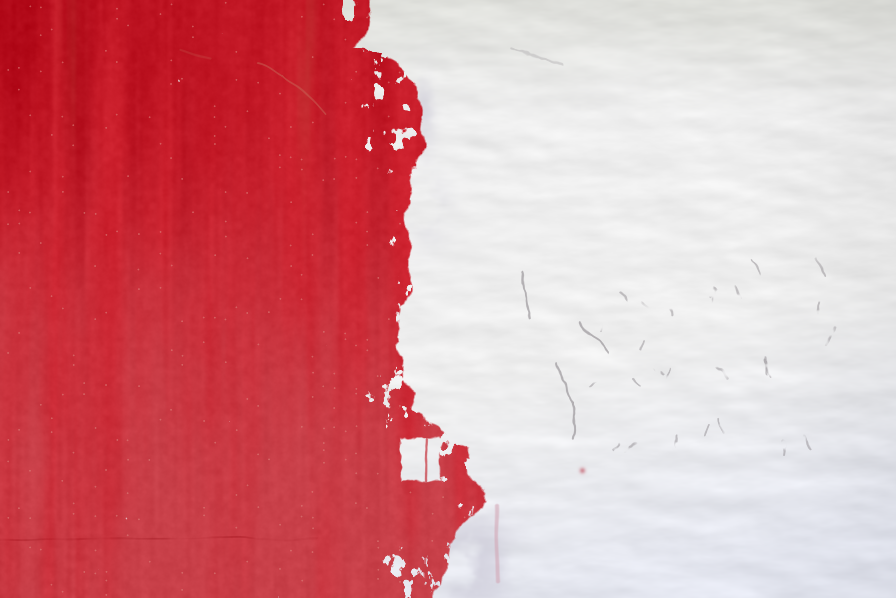
Give the GLSL for this texture, as a Shadertoy shader.

```glsl
// A weathered wall: streaked red paint on the left, ending in a ragged, chipped
// edge over pale plaster. The edge is a knot line roughened by fractal noise;
// chips, streaks, cracks and flecks are thresholded noise and warped segments.

#define RED_DEEP vec3(0.69, 0.03, 0.09)
#define RED_MID vec3(0.80, 0.125, 0.175)
#define RED_PALE vec3(0.785, 0.25, 0.285)
#define PLASTER vec3(0.935, 0.935, 0.935)
#define PLASTER_COOL vec3(0.89, 0.90, 0.94)
#define PLASTER_TOP vec3(0.84, 0.845, 0.82)
#define CRACK_TINT vec3(0.55, 0.53, 0.55)
#define EDGE_ROUGH 0.020
#define CHIP_SCALE 60.0
#define FLECKS 26

const vec2 KNOTS[23] = vec2[23](
    vec2(.620, 1.), vec2(.615, .96), vec2(.590, .918), vec2(.640, .908),
    vec2(.695, .865), vec2(.705, .80), vec2(.707, .755), vec2(.686, .70),
    vec2(.676, .65), vec2(.684, .58), vec2(.686, .51), vec2(.670, .488),
    vec2(.668, .41), vec2(.674, .365), vec2(.695, .345), vec2(.690, .315),
    vec2(.725, .288), vec2(.780, .255), vec2(.786, .21), vec2(.814, .16),
    vec2(.770, .12), vec2(.738, .04), vec2(.726, 0.));

float hash(vec2 p) {
    vec3 q = fract(p.xyx * vec3(.1031, .1030, .0973));
    q += dot(q, q.yzx + 33.33);
    return fract((q.x + q.y) * q.z);
}

float noise(vec2 p) {
    vec2 i = floor(p), f = fract(p);
    f = f * f * (3. - 2. * f);
    return mix(mix(hash(i), hash(i + vec2(1, 0)), f.x),
               mix(hash(i + vec2(0, 1)), hash(i + vec2(1, 1)), f.x), f.y);
}

float fbm(vec2 p) {
    float sum = 0., amp = .5;
    for (int i = 0; i < 4; i++) {
        sum += amp * noise(p);
        p = mat2(1.6, 1.2, -1.2, 1.6) * p + 7.3;
        amp *= .5;
    }
    return sum / .9375;
}

float blob(vec2 p, vec2 center, vec2 radius) {
    vec2 q = (p - center) / radius;
    return exp(-dot(q, q));
}

// Coverage of a thin stroke from a to b
float stroke(vec2 p, vec2 a, vec2 b, float width) {
    vec2 d = b - a;
    float t = clamp(dot(p - a, d) / dot(d, d), 0., 1.);
    return 1. - smoothstep(width * .3, width + .7 / iResolution.y, length(p - a - d * t));
}

// Horizontal position of the paint edge at height y
float paintEdge(float y) {
    y = clamp(y, .0005, .9995);
    float x = 0.;
    for (int i = 0; i < 22; i++) {
        vec2 a = KNOTS[i], b = KNOTS[i + 1];
        if (y <= a.y && y > b.y) x = mix(b.x, a.x, (y - b.y) / (a.y - b.y));
    }
    return x;
}

vec3 redPaint(vec2 p) {
    float streak = fbm(vec2(p.x * 22., p.y * 1.3));
    float fineStreak = noise(vec2(p.x * 130., p.y * 5.));
    float cloud = fbm(p * vec2(6., 4.) + 11.);
    float pale = .95 - p.y * 1.05 + (streak - .5) * .75 + (cloud - .5) * .5;
    vec3 c = mix(RED_MID, RED_PALE, smoothstep(.05, .95, pale));
    float deep = smoothstep(.5, 1.1, p.y + (streak - .5) * 1.1) * (.45 + .5 * blob(p, vec2(.03, .9), vec2(.2, .4)));
    c = mix(c, RED_DEEP, deep);
    c += (fineStreak - .5) * .025 + (fbm(p * 90.) - .5) * .05;
    // Rusty runs below the upper border
    float runs = blob(p, vec2(.51, .92), vec2(.018, .2)) + .6 * blob(p, vec2(.12, .93), vec2(.02, .16));
    c = mix(c, vec3(.66, .27, .20), .42 * runs * fineStreak);
    // Pale pinpricks, scratches and a faint seam
    vec2 cell = floor(p * 55.), f = fract(p * 55.) - .5;
    float h = hash(cell + 3.);
    float dotMask = 1. - smoothstep(.03, .13, length(f - .6 * vec2(h - .5, hash(cell) - .5)));
    c = mix(c, vec3(.86, .50, .48), .6 * dotMask * step(.88, h));
    vec2 q = p + .008 * (noise(p * 25.) - .5);
    float scratch = stroke(q, vec2(.43, .893), vec2(.475, .875), .0015) + stroke(q, vec2(.475, .875), vec2(.545, .81), .0015)
                  + .5 * stroke(q, vec2(.30, .915), vec2(.35, .90), .0015);
    c = mix(c, vec3(.78, .40, .34), .5 * min(scratch, 1.));
    return c - .07 * stroke(q, vec2(0., .098), vec2(.53, .10), .0015) * noise(p * 30.);
}

vec3 plaster(vec2 p) {
    vec3 c = mix(PLASTER_COOL, PLASTER, smoothstep(-.1, .45, p.y + .25 * (1. - p.x)));
    c = mix(c, PLASTER_TOP, .75 * smoothstep(.78, 1.04, p.y + .08 * (fbm(p * 4.) - .5)));
    c -= .035 * smoothstep(1.2, 1.55, p.x);
    // Trowel relief, lit from above
    vec2 r = p * vec2(9., 28.);
    c += .10 * (fbm(r) - fbm(r + vec2(.1, .35))) + .018 * (fbm(p * vec2(25., 100.)) - .5);
    // Lilac stains and a thin pink run
    float stain = blob(p, vec2(.79, .06), vec2(.07, .09)) + .8 * blob(p, vec2(.71, .81), vec2(.018, .07)) + .5 * blob(p, vec2(.72, .65), vec2(.03, .06));
    c = mix(c, vec3(.78, .77, .83), .65 * stain * smoothstep(.3, .7, fbm(p * 17.)));
    c = mix(c, vec3(.82, .63, .69), .55 * stroke(p + .006 * noise(p * 20.), vec2(.832, .155), vec2(.835, .03), .004));
    // Long hairline cracks
    vec2 q = p + .022 * (vec2(fbm(p * 24.), fbm(p * 24. + 9.)) - .5);
    float crack = stroke(q, vec2(.868, .54), vec2(.89, .47), .0018) + stroke(q, vec2(.965, .46), vec2(1.015, .41), .0025)
                + stroke(q, vec2(.93, .39), vec2(.955, .33), .002) + stroke(q, vec2(.955, .33), vec2(.955, .27), .002)
                + .45 * stroke(q, vec2(.85, .92), vec2(.94, .89), .002);
    // Short dark flecks scattered over the middle right
    for (int i = 0; i < FLECKS; i++) {
        float k = float(i) + 1.;
        vec2 rnd = vec2(hash(vec2(k, 2.7)), hash(vec2(5.1, k)));
        vec2 a = vec2(.98 + .42 * rnd.x, .24 + .30 * rnd.y);
        vec2 b = a + .036 * vec2(hash(vec2(k, 9.)) - .5, .3 + .5 * rnd.x);
        crack += .8 * stroke(q, a, b, .002) * smoothstep(.3, .65, noise(p * 90.));
    }
    c = mix(c, CRACK_TINT, .6 * min(crack, 1.));
    return mix(c, vec3(.75, .32, .38), .6 * blob(p, vec2(.974, .213), vec2(.005)));
}

void mainImage(out vec4 fragColor, in vec2 fragCoord) {
    vec2 p = fragCoord / iResolution.y;
    // Ragged outer limit of the paint
    vec2 rough = vec2(fbm(p * 38.), fbm(p * 38. + 21.)) - .5;
    float inside = paintEdge(p.y + EDGE_ROUGH * rough.y) - p.x + EDGE_ROUGH * rough.x;
    float soft = clamp(fwidth(inside), .5 / iResolution.y, .004);
    float paint = smoothstep(-soft, soft, inside);
    // Chips gather in patches and along the edge
    float chips = .85 * blob(p, vec2(.645, .82), vec2(.055, .10)) + .8 * blob(p, vec2(.655, .33), vec2(.04, .05))
                + .95 * blob(p, vec2(.675, .035), vec2(.045, .06)) + 1.1 * blob(p, vec2(.583, .98), vec2(.018, .04))
                + .6 * blob(p, vec2(.745, .24), vec2(.04, .08)) + .52 * exp(-max(inside, 0.) / .04);
    float flake = fbm(p * vec2(CHIP_SCALE, CHIP_SCALE * .75));
    paint *= smoothstep(-.03, .03, flake - .08 - .34 * min(chips, 1.2));
    // Bare window low on the edge, crossed by one red run
    vec2 box = abs(p - vec2(.705, .232) + .018 * rough) - vec2(.033, .036);
    paint *= smoothstep(-.002, .002, max(box.x, box.y));
    paint = max(paint, .75 * stroke(p + .004 * rough, vec2(.713, .28), vec2(.711, .03), .002));
    fragColor = vec4(clamp(mix(plaster(p), redPaint(p), paint), 0., 1.), 1.);
}
```
